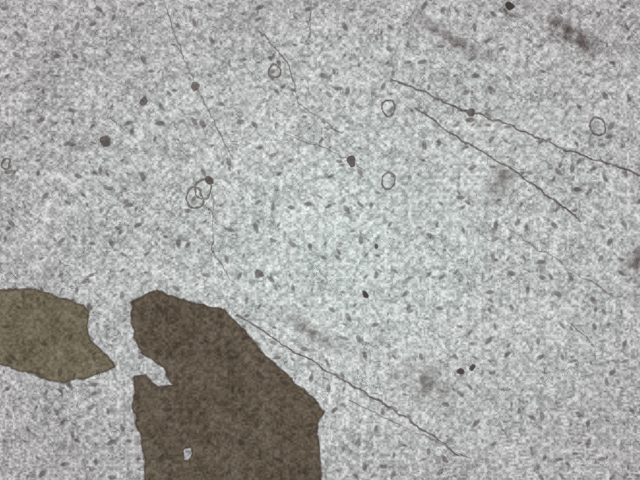
This texture is drawn by a WebGL 1 fragment shader. Its source:

```glsl
precision highp float;
// Speckled pale mineral thin section with hairline cracks and two dark olive crystals.
uniform vec2 u_resolution;

// Slide units: 5.76 high, y pointing down.
vec2 pos, pen;
float nearest, side, soft, stain;

float hash(vec2 p) {
  return fract(sin(dot(p, vec2(127.1, 311.7))) * 43758.5453);
}

float noise(vec2 p) {
  vec2 i = floor(p), f = fract(p);
  f = f * f * (3.0 - 2.0 * f);
  return mix(mix(hash(i), hash(i + vec2(1, 0)), f.x),
             mix(hash(i + vec2(0, 1)), hash(i + vec2(1, 1)), f.x), f.y);
}

float fbm(vec2 p) {
  float sum = 0.0, amp = 0.5;
  for (int i = 0; i < 4; i++) {
    sum += amp * noise(p);
    p = mat2(1.6, 1.2, -1.2, 1.6) * p + 3.7;
    amp *= 0.5;
  }
  return sum / 0.94;
}

// Pen path: tracks the distance to the strokes and an inside/outside sign.
void newPath() { nearest = 9.0; side = 1.0; }
void moveTo(float x, float y) { pen = vec2(x, y); }
void lineTo(float x, float y) {
  vec2 b = vec2(x, y), e = b - pen, w = pos - pen;
  nearest = min(nearest, length(w - e * clamp(dot(w, e) / dot(e, e), 0.0, 1.0)));
  bvec3 c = bvec3(pos.y >= pen.y, pos.y < b.y, e.x * w.y > e.y * w.x);
  if (all(c) || all(not(c))) side = -side;
  pen = b;
}

void mark(float d, float strength) {
  stain = max(stain, strength * (1.0 - smoothstep(-soft, soft, d)));
}
void spot(float x, float y, float r, float strength) {
  mark(length(pos - vec2(x, y)) - r, strength);
}
void ring(float x, float y, float r) {
  mark(abs(length((pos - vec2(x, y)) * vec2(1.1, 0.9)) - r) - 0.012, 0.6);
}
// Soft brown smear stretched along the cleavage direction.
float smear(float x, float y, float len, float wid) {
  vec2 d = mat2(0.86, -0.5, 0.5, 0.86) * (pos - vec2(x, y)) / vec2(len, wid);
  return exp(-dot(d, d));
}

void main() {
  vec2 q = vec2(gl_FragCoord.x, u_resolution.y - gl_FragCoord.y) / u_resolution.y * 5.76;
  soft = max(5.76 / u_resolution.y, 0.012);
  stain = 0.0;
  pos = q + 0.07 * (vec2(fbm(q * 9.0), fbm(q * 9.0 + 40.0)) - 0.5);

  // Pale ground, brightest right of the middle, with uneven patches
  float glow = exp(-dot((q - vec2(4.2, 3.0)) * vec2(0.32, 0.42), (q - vec2(4.2, 3.0)) * vec2(0.32, 0.42)));
  vec3 col = mix(vec3(0.685, 0.675, 0.68), vec3(0.765, 0.795, 0.785), glow);
  col += 0.11 * (fbm(q * 1.8 + 9.0) - 0.5);
  float fine = noise(q * 43.0) + noise(q * 24.0 + 7.0) - 1.0;
  col += 0.21 * fine;
  float worm = abs(noise(q * 15.0 + 3.0 * noise(q * 8.0)) - 0.5);
  col -= 0.12 * (1.0 - smoothstep(0.0, 0.1, worm)) * noise(q * 6.0 + 20.0);

  // Scattered specks and short flecks
  for (int k = 0; k < 3; k++) {
    float layer = float(k), size = 0.2 + 0.12 * layer;
    vec2 cell = floor(q / size) + 31.0 * layer;
    vec2 at = 0.25 + 0.5 * vec2(hash(cell), hash(cell + 5.3));
    vec2 d = (fract(q / size) - at) * size;
    float turn = 6.28 * hash(cell + 9.1);
    d = vec2(dot(d, vec2(cos(turn), sin(turn))) * 0.5, dot(d, vec2(-sin(turn), cos(turn))));
    float r = 0.028 * hash(cell + 2.7);
    mark(length(d) - r, 0.5 * step(0.45, hash(cell + 1.9)));
  }

  // Faint hairlines
  newPath();
  moveTo(1.97, 0.0); lineTo(2.12, 0.5); lineTo(2.35, 1.0); lineTo(2.58, 1.5); lineTo(2.8, 1.9);
  moveTo(3.1, 0.35); lineTo(3.45, 0.75); lineTo(3.6, 1.25); lineTo(4.1, 1.6);
  moveTo(3.4, 1.6); lineTo(4.2, 1.9); lineTo(4.35, 2.05);
  moveTo(3.75, 0.0); lineTo(3.72, 0.45);
  moveTo(6.1, 2.75); lineTo(6.8, 3.2); lineTo(7.35, 3.55); lineTo(7.7, 3.55);
  moveTo(2.55, 2.3); lineTo(2.55, 3.0); lineTo(2.8, 3.4);
  moveTo(6.8, 3.85); lineTo(7.15, 4.15);
  moveTo(4.2, 4.8); lineTo(5.65, 5.5);
  mark(nearest - 0.008, 0.25 + 0.35 * noise(q * 5.0));

  // Strong cleavage cracks
  newPath();
  moveTo(4.7, 0.95); lineTo(5.0, 1.07); lineTo(5.65, 1.35); lineTo(6.25, 1.55); lineTo(6.8, 1.8); lineTo(7.7, 2.1);
  moveTo(5.0, 1.3); lineTo(5.5, 1.65); lineTo(6.1, 2.0); lineTo(6.95, 2.62);
  moveTo(2.85, 3.78); lineTo(3.6, 4.25); lineTo(4.1, 4.55); lineTo(4.7, 4.9); lineTo(5.5, 5.45);
  mark(nearest - 0.011, 0.5 + 0.3 * noise(q * 6.0));

  // Inclusions
  ring(2.34, 2.38, 0.11); ring(2.44, 2.27, 0.1); ring(4.65, 2.17, 0.08);
  ring(7.17, 1.52, 0.1); ring(3.29, 0.86, 0.08); ring(0.08, 1.97, 0.05); ring(4.66, 1.3, 0.08);
  spot(6.12, 0.07, 0.05, 1.0); spot(4.38, 3.53, 0.04, 0.95); spot(5.52, 4.45, 0.045, 0.9);
  spot(5.68, 4.42, 0.035, 0.9); spot(4.21, 1.93, 0.055, 0.8); spot(1.27, 1.7, 0.06, 0.7);
  spot(1.73, 1.22, 0.05, 0.7); spot(2.35, 1.04, 0.05, 0.7); spot(5.65, 1.35, 0.05, 0.7);
  spot(3.1, 3.3, 0.055, 0.6); spot(2.5, 2.17, 0.05, 0.8); spot(4.52, 2.95, 0.03, 0.8);
  float brown = smear(6.88, 0.42, 0.4, 0.12) * 1.3 + smear(5.4, 0.45, 0.4, 0.06) + smear(7.65, 3.1, 0.1, 0.2);
  brown += 0.7 * (smear(3.75, 3.97, 0.35, 0.09) + smear(5.1, 4.6, 0.35, 0.2) + smear(6.0, 2.2, 0.12, 0.3));
  stain = max(stain, clamp(brown * (1.4 * fbm(q * 11.0) - 0.2), 0.0, 0.8));

  // Left crystal
  newPath();
  moveTo(-0.2, 3.52); lineTo(0.35, 3.46); lineTo(0.85, 3.6); lineTo(1.06, 3.72); lineTo(1.05, 4.0); lineTo(1.38, 4.4);
  lineTo(1.05, 4.52); lineTo(0.75, 4.6); lineTo(0.35, 4.48); lineTo(-0.2, 4.3); lineTo(-0.2, 3.52);
  float leftCrystal = nearest * side;

  // Large crystal with a notch on its left flank
  newPath();
  moveTo(1.58, 3.62); lineTo(1.88, 3.47); lineTo(2.15, 3.6); lineTo(2.7, 3.72); lineTo(2.95, 3.98); lineTo(3.2, 4.28);
  lineTo(3.5, 4.55); lineTo(3.9, 4.93); lineTo(3.8, 5.08); lineTo(3.87, 5.9); lineTo(1.74, 5.9); lineTo(1.72, 5.4);
  lineTo(1.6, 4.95); lineTo(1.6, 4.52); lineTo(1.75, 4.5); lineTo(1.9, 4.65); lineTo(2.08, 4.62); lineTo(1.95, 4.42);
  lineTo(1.72, 4.25); lineTo(1.6, 4.05); lineTo(1.58, 3.62);
  float bigCrystal = max(nearest * side, 0.07 - length((pos - vec2(2.25, 5.45)) * vec2(1.2, 0.8)));

  float crystal = min(leftCrystal, bigCrystal);
  vec3 olive = mix(vec3(0.37, 0.335, 0.285), vec3(0.435, 0.405, 0.335), step(leftCrystal, bigCrystal));
  olive += 0.1 * fine + 0.1 * (fbm(q * 5.0) - 0.5);
  col = mix(col, olive, 1.0 - smoothstep(-soft, soft, crystal));
  mark(abs(crystal) - 0.012, 0.55);

  col = mix(col, vec3(0.2, 0.16, 0.15), stain * 0.85);
  gl_FragColor = vec4(clamp(col, 0.0, 1.0), 1.0);
}
```
